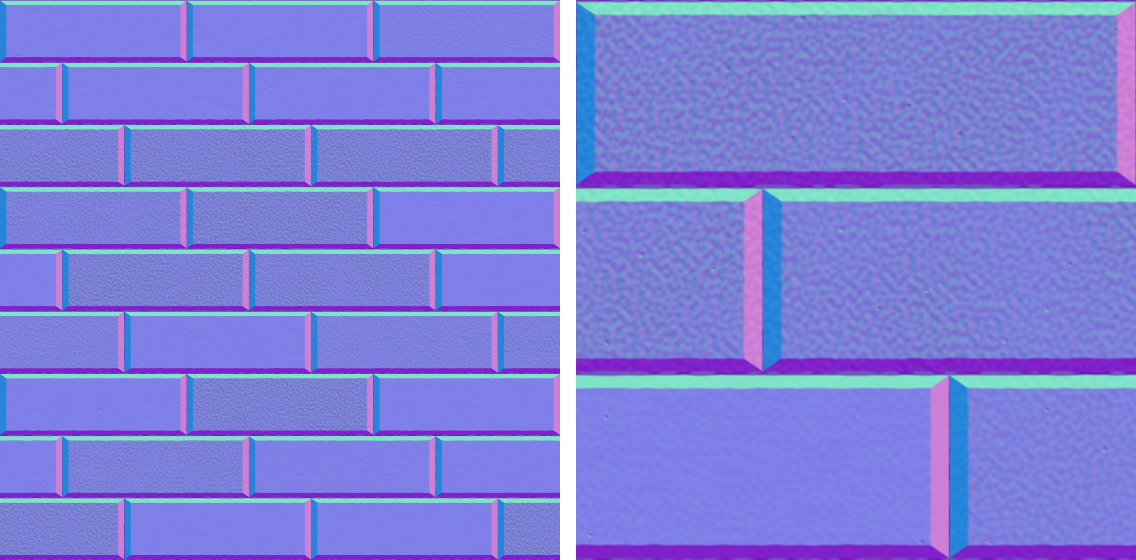
Left: the whole. Right: its middle third, enlarged.
Give the GLSL for this texture map, as a three.js fragment shader.

```glsl
// Tangent-space normal map of bevelled bricks, three across and nine rows high,
// each row stepped by a third of a brick. Mitred bevels come from edge distances;
// wrapping gradient noise gives each brick its own grain, with scattered pits.
#define BRICKS 3.0
#define ROWS 9.0
#define SIDE_BEVEL 0.0112
#define END_BEVEL 0.0078
#define JOINT 0.0011
#define SOFT 0.0009
#define GRAIN_CELLS 230.0
#define PIT_CELLS 42.0
#define PIT_CHANCE 0.16
#define SEED 7.0

varying vec2 vUv;

const vec3 SMOOTH_FACE = vec3(0.50, 0.50, 0.915);
const vec3 ROUGH_FACE = vec3(0.475, 0.50, 0.835);
const vec3 LEFT_FACE = vec3(0.15, 0.52, 0.85);
const vec3 RIGHT_FACE = vec3(0.80, 0.50, 0.84);
const vec3 TOP_FACE = vec3(0.50, 0.89, 0.78);
const vec3 BOTTOM_FACE = vec3(0.50, 0.13, 0.79);
const vec3 JOINT_COLOR = vec3(0.42, 0.34, 0.74);

vec2 hash2(vec2 p) {
  vec3 q = fract(vec3(p.xyx) * vec3(0.1031, 0.1030, 0.0973));
  q += dot(q, q.yzx + 33.33);
  return fract((q.xx + q.yz) * q.zy);
}

// One corner's contribution to gradient noise, wrapped at the given period
float corner(vec2 cell, vec2 offset, vec2 period) {
  float angle = 6.28318 * hash2(mod(cell, period) + SEED).x;
  return dot(vec2(cos(angle), sin(angle)), offset);
}

float noise(vec2 p, vec2 period) {
  vec2 i = floor(p), f = p - i;
  vec2 w = f * f * f * (f * (f * 6.0 - 15.0) + 10.0);
  vec2 e = vec2(1.0, 0.0);
  float low = mix(corner(i, f, period), corner(i + e, f - e, period), w.x);
  float high = mix(corner(i + e.yx, f - e.yx, period),
                   corner(i + 1.0, f - 1.0, period), w.x);
  return mix(low, high, w.y);
}

// Slope of the fine surface grain
vec2 grainSlope(vec2 uv) {
  vec2 period = vec2(GRAIN_CELLS);
  vec2 p = uv * period;
  float h = noise(p, period);
  return vec2(h - noise(p + vec2(0.5, 0.0), period),
              h - noise(p + vec2(0.0, 0.5), period));
}

// Slope of small round pits, sparsely scattered
vec2 pitSlope(vec2 uv) {
  vec2 p = uv * PIT_CELLS;
  vec2 cell = mod(floor(p), PIT_CELLS);
  vec2 pick = hash2(cell + 91.0);
  vec2 d = fract(p) - mix(vec2(0.2), vec2(0.8), hash2(cell + 17.0));
  float radius = mix(0.05, 0.10, pick.y);
  float r = length(d) / radius;
  return -d / radius * smoothstep(1.2, 0.5, r) * step(pick.x, PIT_CHANCE);
}

void main() {
  // Brick layout, rows counted from the top
  float row = ROWS - 1.0 - min(floor(vUv.y * ROWS), ROWS - 1.0);
  float across = vUv.x * BRICKS - mod(row, 3.0) / 3.0;
  vec2 brick = vec2(mod(floor(across), BRICKS), row);
  vec2 pos = vec2(fract(across), fract(vUv.y * ROWS)) / vec2(BRICKS, ROWS);
  vec2 size = 1.0 / vec2(BRICKS, ROWS);

  // Distance to the nearest side and end, with slightly worn edges
  float wear = noise(vUv * 96.0, vec2(96.0));
  float patches = noise(vUv * 14.0, vec2(14.0));
  vec2 edge = min(pos, size - pos);
  vec2 worn = edge + wear * vec2(0.0006, 0.0007);
  vec2 bevel = (worn - vec2(0.0, JOINT)) / vec2(SIDE_BEVEL, END_BEVEL);

  // Brick face: some smooth, some dull and grainy
  float rough = smoothstep(0.42, 0.88, hash2(brick * 5.0 + SEED).x);
  rough = clamp(rough * (1.0 + 0.5 * patches), 0.0, 1.0);
  vec2 slope = grainSlope(vUv) * mix(0.025, 0.13, rough);
  float streak = noise(vUv * vec2(24.0, 180.0), vec2(24.0, 180.0));
  slope.y += 0.018 * streak;
  vec2 pits = pitSlope(vUv) * 0.24;
  vec3 face = mix(SMOOTH_FACE, ROUGH_FACE, rough);
  face += vec3(slope + pits, -0.35 * length(slope) - 0.3 * length(pits));

  // Mitred bevels, shaded by the direction they face
  vec3 side = pos.x < 0.5 * size.x ? LEFT_FACE : RIGHT_FACE;
  vec3 end = pos.y > 0.5 * size.y ? TOP_FACE : BOTTOM_FACE;
  float soft = SOFT / END_BEVEL;
  vec3 rim = mix(side, end, smoothstep(-soft, soft, bevel.x - bevel.y));
  rim += vec3(slope * 0.5, 0.03 * wear);
  float flatness = smoothstep(1.0 - soft, 1.0 + soft, min(bevel.x, bevel.y));
  vec3 color = mix(rim, face, flatness);

  // Thin joints: uneven between rows, a hairline between neighbours
  vec3 joint = mix(JOINT_COLOR, BOTTOM_FACE * 0.85, smoothstep(-0.2, 0.3, wear));
  float rowGap = 1.0 - smoothstep(JOINT - SOFT, JOINT + SOFT, worn.y);
  float brickGap = 0.6 * (1.0 - smoothstep(0.0, SOFT, edge.x));
  color = mix(color, joint, max(rowGap, brickGap));

  gl_FragColor = vec4(clamp(color, 0.0, 1.0), 1.0);
}
```
